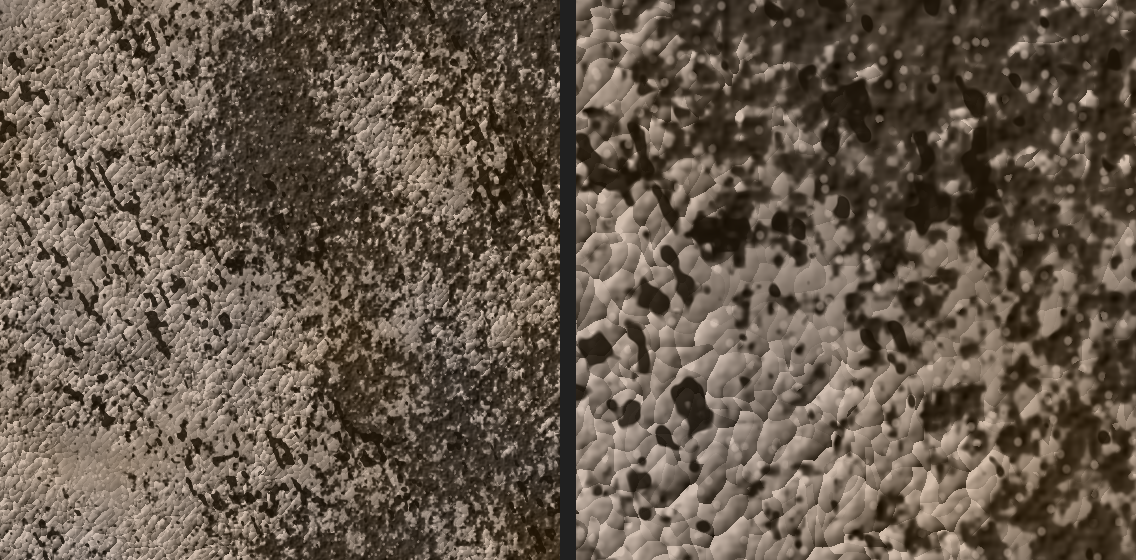
Left: the whole. Right: its middle third, enlarged.
A WebGL 1 fragment shader for this texture:

```glsl
precision highp float;
// Dry, crumbly earth: pale dust and grit over dark, damp soil with black crevices.
uniform vec2 u_resolution;

float hash(vec2 p) {
  vec3 q = fract(vec3(p.xyx) * 0.1031);
  q += dot(q, q.yzx + 33.33);
  return fract((q.x + q.y) * q.z);
}

float noise(vec2 p) {
  vec2 cell = floor(p), f = fract(p);
  f = f * f * (3.0 - 2.0 * f);
  return mix(mix(hash(cell), hash(cell + vec2(1, 0)), f.x),
             mix(hash(cell + vec2(0, 1)), hash(cell + vec2(1, 1)), f.x), f.y);
}

float fbm(vec2 p) {
  float sum = 0.0, amp = 0.5;
  for (int i = 0; i < 4; i++) {
    sum += amp * noise(p);
    p = mat2(0.8, 0.6, -0.6, 0.8) * p * 2.03 + 17.0;
    amp *= 0.5;
  }
  return sum / 0.9375;
}

// Nearest grain: offset from its centre in xy, its random value in z.
vec3 nearestGrain(vec2 p) {
  vec2 cell = floor(p);
  vec3 grain = vec3(0.0);
  float best = 9.0;
  for (int y = -1; y <= 1; y++) {
    for (int x = -1; x <= 1; x++) {
      vec2 c = cell + vec2(x, y);
      vec2 d = p - c - vec2(hash(c), hash(c + 71.0));
      if (dot(d, d) < best) {
        best = dot(d, d);
        grain = vec3(d, hash(c + 139.0));
      }
    }
  }
  return grain;
}

float grit(vec2 p) {
  return 0.45 * noise(p * vec2(88, 72)) + 0.35 * noise(p * vec2(165, 135) + 31.0)
       + 0.2 * noise(p * 260.0 + 57.0);
}

// Broad spread of pale dust: left side, a slanting ridge, irregular patches.
float dustiness(vec2 p) {
  vec2 warped = p + 0.12 * (vec2(fbm(p * 5.0), fbm(p * 5.0 + 40.0)) - 0.5);
  float left = 1.0 - smoothstep(0.15, 0.65, warped.x + 0.2 * (warped.y - 0.5));
  vec2 r = warped - vec2(0.76, 0.68);
  float across = (r.x + r.y) * 0.7, along = (r.x - r.y) * 0.7;
  float ridge = exp(-across * across * 220.0 - along * along * 25.0);
  vec2 hollow = (warped - vec2(0.52, 0.73)) * vec2(6.5, 7.5);
  float patches = fbm(p * vec2(6.0, 7.0) + 9.0) - 0.5;
  return 0.4 + 0.42 * left + 0.4 * ridge - 0.3 * exp(-dot(hollow, hollow))
       - 0.15 * smoothstep(0.72, 1.0, p.y) * smoothstep(0.4, 0.8, p.x)
       + 1.1 * patches;
}

void main() {
  vec2 p = gl_FragCoord.xy / u_resolution.y;
  float dust = dustiness(p);
  float rough = smoothstep(0.32, 0.58, fbm(p * 6.0 + 63.0));
  float g = grit(p);

  // Dust coverage breaks up into grit where the soil is damp.
  float cover = smoothstep(-0.1, 0.12, g - 0.5 + 0.62 * (dust - 0.45));
  float relief = g - grit(p + vec2(-0.0025, 0.0025));

  // Pebbles lit from the upper left.
  vec3 pebble = nearestGrain(p * vec2(92, 80) + 2.0 * noise(p * 60.0));
  float pebbleLight = dot(pebble.xy, vec2(-0.4, 0.45)) + 0.35 * (pebble.z - 0.5);

  float dry = 0.72 + mix(0.35, 1.0, rough) * (pebbleLight + 0.9 * relief)
            + 0.35 * (fbm(p * 14.0) - 0.5);
  float damp = 0.16 + 0.45 * (g - 0.5) + 0.5 * relief;
  float tone = mix(damp, dry, cover);

  // Sparse bright specks.
  vec3 speck = nearestGrain(p * vec2(150, 135) + 21.0);
  float speckShape = 1.0 - smoothstep(0.2, 0.5, length(speck.xy));
  tone += 0.5 * speckShape * smoothstep(0.8, 0.95, speck.z) * (1.0 - 0.5 * cover);

  // Slanting black crevices gathered in clusters.
  vec2 slant = vec2(p.x + 0.45 * p.y, p.y - 0.3 * p.x);
  float cracks = 0.7 * noise(slant * vec2(95, 48)) + 0.3 * noise(p * 150.0 + 5.0);
  float cluster = smoothstep(0.42, 0.7, fbm(slant * vec2(9, 5) + 80.0));
  float crevice = smoothstep(0.0, 0.1, cracks - mix(0.8, 0.56, cluster));
  tone = mix(tone, -0.1, 0.85 * crevice);

  vec3 darkSoil = vec3(0.16, 0.12, 0.07), paleDust = vec3(0.71, 0.64, 0.58);
  vec3 color = mix(darkSoil, paleDust, clamp(tone, -0.15, 1.2));
  color += vec3(0.02, 0.0, -0.03) * (fbm(p * 5.0 + 25.0) - 0.5) * 2.0;
  gl_FragColor = vec4(clamp(color, 0.0, 1.0), 1.0);
}
```
